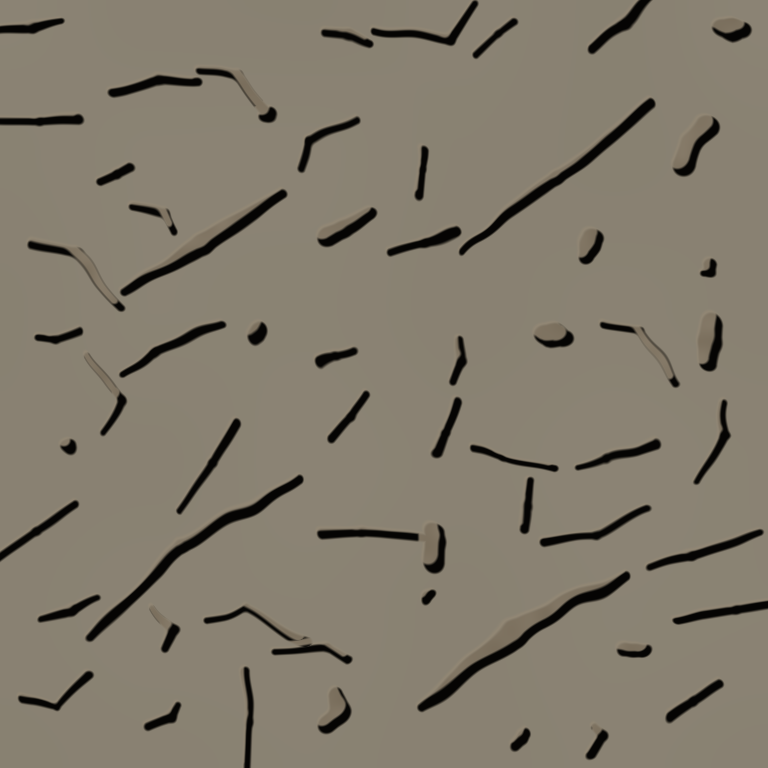
Write a Shadertoy shader that draws this texture.

```glsl
// Scattered raised ridges and pebbles on flat taupe clay, lit from the upper left.
const vec3 CLAY = vec3(0.54, 0.51, 0.45);
const vec3 FACE = vec3(0.50, 0.455, 0.385);
const vec3 RIM = vec3(0.60, 0.545, 0.46);
const vec3 SHADOW = vec3(0.018, 0.017, 0.012);
const vec2 SHADE_DIR = vec2(0.6, -0.8);
const float SHADE_WIDTH = 0.013;
const float RIM_WIDTH = 0.004;
const float SOFTNESS = 0.0022;
const float WOBBLE = 0.010;
const float CLEARANCE = 0.035;
const int CELLS = 8;
const int LONG_CELLS = 2;

struct Ridge {
    vec2 tail, bend, head;
    vec3 radii;
    float reach;
};

float hash(vec2 p) {
    return fract(sin(dot(p, vec2(127.1, 311.7))) * 43758.5453);
}

float noise(vec2 p) {
    vec2 i = floor(p), f = fract(p);
    f = f * f * (3.0 - 2.0 * f);
    return mix(mix(hash(i), hash(i + vec2(1, 0)), f.x),
               mix(hash(i + vec2(0, 1)), hash(i + vec2(1, 1)), f.x), f.y);
}

vec2 direction(float angle) {
    return vec2(cos(angle), sin(angle));
}

// Distance to a segment whose radius changes from ra to rb
float taper(vec2 p, vec2 a, vec2 b, float ra, float rb) {
    vec2 ab = b - a;
    float t = clamp(dot(p - a, ab) / dot(ab, ab), 0.0, 1.0);
    return length(p - a - ab * t) - mix(ra, rb, t);
}

float ridgeDistance(vec2 p, Ridge r) {
    float a = taper(p, r.tail, r.bend, r.radii.x, r.radii.y);
    float b = taper(p, r.bend, r.head, r.radii.y, r.radii.z);
    float k = 0.004;
    float h = max(k - abs(a - b), 0.0) / k;
    return min(a, b) - h * h * k * 0.25;
}

Ridge buildRidge(vec2 center, float angle, float turn, float len, float split, vec3 radii) {
    Ridge r;
    r.bend = center;
    r.tail = center - direction(angle) * len * split;
    r.head = center + direction(angle + turn) * len * (1.0 - split);
    r.radii = radii;
    r.reach = len * max(split, 1.0 - split) + 0.05;
    return r;
}

Ridge longRidge(vec2 cell) {
    vec2 id = cell + 41.0;
    vec2 jitter = vec2(hash(id), hash(id + 3.3)) - 0.5;
    vec2 center = (cell + 0.5 + jitter * 0.35) / float(LONG_CELLS);
    float belly = mix(0.006, 0.019, pow(hash(id + 5.1), 2.0));
    return buildRidge(center, mix(0.5, 1.1, hash(id + 7.7)), hash(id + 9.2) * 0.6 - 0.4,
                      mix(0.22, 0.36, hash(id + 11.4)), 0.5, vec3(0.005, belly, 0.006));
}

Ridge shortRidge(vec2 cell) {
    vec2 id = cell + 17.0;
    vec2 jitter = vec2(hash(id), hash(id + 2.7)) - 0.5;
    vec2 center = (cell + 0.5 + jitter * 0.7) / float(CELLS);
    float kind = hash(id + 4.9), size = hash(id + 6.1);
    float angle = mix(-0.25, 1.55, pow(hash(id + 8.3), 1.3));
    float swing = hash(id + 10.7) * 2.0 - 1.0;
    float turn = swing * swing * swing * 1.5;
    float len = mix(0.045, 0.165, size);
    vec3 radii = mix(vec3(0.0035), vec3(0.0065), vec3(hash(id + 1.9), hash(id + 5.8), hash(id + 7.2)));
    if (kind < 0.12) {        // broad stones
        len = mix(0.02, 0.06, size);
        radii *= 2.6;
    } else if (kind < 0.27) { // small pebbles
        len = mix(0.008, 0.025, size);
        radii *= 1.4;
    }
    return buildRidge(center, angle, turn, len, mix(0.35, 0.65, hash(id + 12.6)), radii);
}

// Distances at the point, toward the shaded side, and at the lit rim
void addRidge(inout vec3 d, vec2 p, Ridge r) {
    if (distance(p, r.bend) > r.reach) return;
    d = min(d, vec3(ridgeDistance(p, r),
                    ridgeDistance(p + SHADE_DIR * SHADE_WIDTH, r),
                    ridgeDistance(p + SHADE_DIR * RIM_WIDTH, r)));
}

void mainImage(out vec4 fragColor, in vec2 fragCoord) {
    vec2 uv = fragCoord / iResolution.y;
    vec2 p = uv + WOBBLE * (vec2(noise(uv * 24.0), noise(uv * 24.0 + 50.0)) - 0.5);
    vec3 d = vec3(1.0);

    for (int i = 0; i < LONG_CELLS * LONG_CELLS; i++)
        addRidge(d, p, longRidge(vec2(i % LONG_CELLS, i / LONG_CELLS)));

    // Short ridges keep clear of the long ones
    for (int i = 0; i < CELLS * CELLS; i++) {
        vec2 cell = vec2(i % CELLS, i / CELLS);
        if (distance(p, (cell + 0.5) / float(CELLS)) > 0.25) continue;
        Ridge r = shortRidge(cell);
        float gap = 1.0;
        for (int j = 0; j < LONG_CELLS * LONG_CELLS; j++)
            gap = min(gap, ridgeDistance(r.bend, longRidge(vec2(j % LONG_CELLS, j / LONG_CELLS))));
        if (gap > CLEARANCE) addRidge(d, p, r);
    }

    // Lit face, bright rim, then the dark crescent
    vec3 inside = 1.0 - smoothstep(-SOFTNESS, SOFTNESS, d);
    vec3 color = CLAY + 0.012 * (noise(uv * 5.0) - 0.5);
    color = mix(color, RIM, 0.5 * inside.z * (1.0 - inside.x));
    color = mix(color, FACE + 0.05 * (noise(uv * 45.0) - 0.5), inside.x);
    color = mix(color, SHADOW, inside.x * (1.0 - inside.y));
    fragColor = vec4(color, 1.0);
}
```
